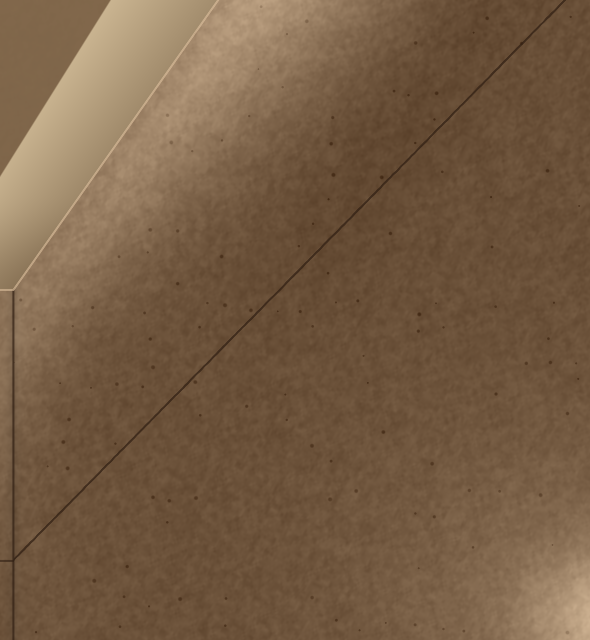
Write a WebGL 2 fragment shader that draws this texture.

```glsl
#version 300 es
precision highp float;

#define GRAIN_SCALE 125.0
#define GRAIN_DEPTH 0.19
#define SPECK_SCALE 24.0
#define SPECK_DEPTH 0.24
#define SEAM_WIDTH 0.0008
#define WALL_BASE 0.09
#define COVE_GLOW 0.62
#define FLOOR_GLOW 0.55

uniform vec2 u_resolution;
out vec4 fragColor;

const vec3 SHADOW = vec3(0.37, 0.27, 0.18);
const vec3 LIGHT = vec3(0.84, 0.73, 0.60);
const vec3 CEILING = vec3(0.50, 0.40, 0.29);
const vec3 SEAM = vec3(0.20, 0.13, 0.08);
const vec2 CORNER = vec2(0.021, 0.547);
const vec2 COVE_TOP = vec2(0.341, 1.0);
const vec2 SEAM_START = vec2(0.021, 0.125);
const vec2 SEAM_END = vec2(0.883, 1.0);

float hash(vec2 p) {
  return fract(sin(dot(p, vec2(127.1, 311.7))) * 43758.5453);
}

float noise(vec2 p) {
  vec2 i = floor(p), f = fract(p);
  f = f * f * (3.0 - 2.0 * f);
  return mix(mix(hash(i), hash(i + vec2(1, 0)), f.x),
             mix(hash(i + vec2(0, 1)), hash(i + vec2(1, 1)), f.x), f.y);
}

// Signed distance to the line a-b, positive on its right side
float lineSide(vec2 p, vec2 a, vec2 b) {
  vec2 t = normalize(b - a);
  return dot(p - a, vec2(t.y, -t.x));
}

float stroke(float d, float width, float px) {
  return 1.0 - smoothstep(width, width + px, abs(d));
}

// Slanted fibres in three octaves, centred on zero
float grain(vec2 p) {
  vec2 q = mat2(0.88, 0.47, -0.47, 0.88) * p * vec2(1.0, 0.8);
  q += 0.003 * vec2(noise(p * 60.0), noise(p * 60.0 + 31.0));
  float n = 0.5 * noise(q * GRAIN_SCALE)
          + 0.35 * noise(q * GRAIN_SCALE * 2.1 + 17.0)
          + 0.15 * noise(p * GRAIN_SCALE * 0.35 + 5.0);
  return n - 0.5;
}

// Sparse dark pits, one chance per cell
float specks(vec2 p) {
  vec2 cell = floor(p * SPECK_SCALE);
  vec2 offset = 0.2 + 0.6 * vec2(hash(cell), hash(cell + 9.2));
  float d = length(fract(p * SPECK_SCALE) - offset);
  float size = mix(0.05, 0.11, hash(cell + 4.7));
  return step(0.72, hash(cell + 2.3)) * (1.0 - smoothstep(size * 0.3, size, d));
}

float wallLight(vec2 p, float d) {
  vec2 along = COVE_TOP - CORNER;
  float s = clamp(dot(p - CORNER, along) / dot(along, along), 0.0, 1.2);
  float spread = d / mix(0.11, 0.175, s);
  float cove = COVE_GLOW * mix(0.55, 1.1, s) * exp(-spread * spread);
  cove *= mix(0.78, 1.0, smoothstep(0.0, 0.05, d));
  float band = (d - 0.34) / 0.09;
  float dim = 0.07 * smoothstep(0.1, 0.9, s) * exp(-band * band);

  // Pool of light in the lower right corner
  vec2 q = (p - vec2(0.95, 0.035)) * vec2(0.9, 1.15);
  float r = dot(q, q);
  float pool = 0.27 * exp(-r / 0.10) + FLOOR_GLOW * exp(-r / 0.011);
  float side = 0.07 * exp(-max(p.x - CORNER.x, 0.0) / 0.09);
  return WALL_BASE + cove + pool + side - dim;
}

void main() {
  float px = 1.0 / u_resolution.y;
  vec2 p = gl_FragCoord.xy * px;
  float edge = lineSide(p, CORNER, COVE_TOP);
  float outer = lineSide(p, vec2(0.0, 0.724), vec2(0.173, 1.0));
  float texture01 = GRAIN_DEPTH * grain(p);

  // Main wall with its diagonal joint
  float light = wallLight(p, max(edge, 0.0));
  light += texture01 * (1.0 + 0.5 * light) - SPECK_DEPTH * specks(p);
  vec3 col = mix(SHADOW, LIGHT, light);
  float joint = lineSide(p, SEAM_START, SEAM_END) + 0.0008 * (noise(p * 150.0) - 0.5);
  col = mix(col, SEAM, 0.75 * stroke(joint, SEAM_WIDTH, px));

  // Narrow return wall on the left
  float returnLight = mix(0.12, 0.40, smoothstep(0.0, 0.55, p.y)) + texture01;
  vec3 returnWall = mix(SHADOW, LIGHT, returnLight);
  returnWall = mix(returnWall, SEAM, 0.65 * stroke(p.y - 0.1237, SEAM_WIDTH, px));
  col = mix(returnWall, col, smoothstep(-px, px, p.x - CORNER.x));
  col *= 1.0 - 0.16 * exp(-abs(p.x - CORNER.x) / 0.006);
  col = mix(col, SEAM, 0.7 * stroke(p.x - CORNER.x, SEAM_WIDTH, px));

  // Smooth lit cove and its bright lip
  float across = clamp(outer / (outer - edge + 0.0001), 0.0, 1.0);
  float coveLight = mix(0.92, 0.58, across) + 0.12 * (p.y - 0.75);
  coveLight -= 0.16 * (1.0 - smoothstep(0.547, 0.70, p.y));
  vec3 cove = mix(SHADOW, LIGHT, coveLight) * vec3(0.97, 1.0, 0.98);
  float coveSide = max(edge, CORNER.y - p.y);
  col = mix(cove, col, smoothstep(-px, px, coveSide));
  col = mix(col, LIGHT * 1.04, 0.6 * stroke(coveSide, 0.0008, px));

  // Flat ceiling beyond the cove
  vec3 ceiling = CEILING * (1.0 + 0.06 * (p.y - 0.85) + 0.15 * texture01);
  col = mix(ceiling, col, smoothstep(-px, px, outer));
  fragColor = vec4(clamp(col, 0.0, 1.0), 1.0);
}
```
